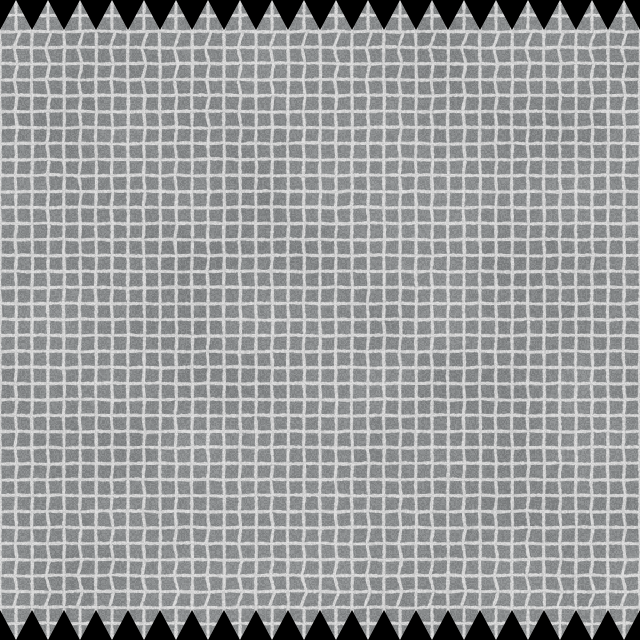
Give the GLSL for this pattern, as a WebGL 2 fragment shader.

```glsl
#version 300 es
precision highp float;
// Grey mosaic tiles in a light hand-drawn grout grid, with black sawtooth edges above and below.

uniform vec2 u_resolution;
out vec4 fragColor;

const float TILES = 40.0;
const float TEETH = 20.0;
const float TOOTH_HEIGHT = 0.047;
const float GROUT_HALF_WIDTH = 0.098;   // in tiles
const float POLE_ROWS = 2.0;            // rows beside the teeth with straight grout
const vec3 TILE_COLOR = vec3(0.53, 0.54, 0.545);
const vec3 GROUT_COLOR = vec3(0.83);

float hash(vec2 p) {
    vec3 q = fract(vec3(p.xyx) * 0.1031);
    q += dot(q, q.yzx + 33.33);
    return fract((q.x + q.y) * q.z);
}

float valueNoise(vec2 p) {
    vec2 cell = floor(p);
    vec2 f = fract(p);
    f = f * f * (3.0 - 2.0 * f);
    float low = mix(hash(cell), hash(cell + vec2(1.0, 0.0)), f.x);
    float high = mix(hash(cell + vec2(0.0, 1.0)), hash(cell + vec2(1.0)), f.x);
    return mix(low, high, f.y);
}

// Random shift of a grid corner, centred on zero.
float cornerJitter(vec2 corner, float amount) {
    return (hash(corner + 17.0) - 0.5) * amount;
}

// Sideways shift of a vertical line at a corner: odd columns zigzag more near the ends.
float zigzag(vec2 corner) {
    float rowsToEdge = max(min(corner.y, TILES - corner.y), POLE_ROWS);
    float side = corner.y < 0.5 * TILES ? -1.0 : 1.0;
    float alternate = 1.0 - 2.0 * mod(corner.y, 2.0);
    float oddColumn = mod(corner.x, 2.0);
    return side * alternate * oddColumn * 0.4 / rowsToEdge + cornerJitter(corner, 0.07);
}

// Distance to the nearest vertical grout line, bent between corners.
float verticalLine(vec2 p) {
    vec2 corner = vec2(round(p.x), floor(p.y));
    float bend = mix(zigzag(corner), zigzag(corner + vec2(0.0, 1.0)), fract(p.y));
    float inside = step(POLE_ROWS, min(p.y, TILES - p.y));
    return abs(p.x - corner.x - bend * inside);
}

// Distance to the nearest horizontal grout line.
float horizontalLine(vec2 p) {
    vec2 corner = vec2(floor(p.x), round(p.y));
    float bend = mix(cornerJitter(corner + 90.0, 0.08),
                     cornerJitter(corner + vec2(91.0, 90.0), 0.08), fract(p.x));
    return abs(p.y - corner.y - bend);
}

// Coverage of the triangular teeth, with tips pointing inwards.
float sawtooth(vec2 uv, float pixel) {
    float fromTip = abs(fract(uv.x * TEETH + 0.5) - 0.5);
    float height = TOOTH_HEIGHT * (1.0 - 2.0 * fromTip);
    float edge = min(uv.y, 1.0 - uv.y) - height;
    float slope = 2.0 * TOOTH_HEIGHT * TEETH;
    float d = edge / sqrt(1.0 + slope * slope);
    return 1.0 - smoothstep(-0.6 * pixel, 0.6 * pixel, d);
}

void main() {
    vec2 uv = gl_FragCoord.xy / u_resolution;
    float pixel = 1.0 / min(u_resolution.x, u_resolution.y);
    vec2 grid = uv * TILES;

    // Grout with a rough edge
    float roughness = (valueNoise(grid * 6.0) - 0.5) * 0.06;
    float d = min(verticalLine(grid), horizontalLine(grid - vec2(0.0, 0.03)));
    d += roughness - GROUT_HALF_WIDTH;
    float blur = 0.015 + 0.55 * pixel * TILES;
    float grout = 1.0 - smoothstep(-blur, blur, d);

    // Broad clouding, faint tone per tile, and fine grain
    float cloud = (valueNoise(uv * 10.0 + 5.0) - 0.5) * 0.05;
    float tone = (hash(floor(grid) + 40.0) - 0.5) * 0.015;
    float grain = (hash(floor(uv * 512.0)) - 0.5) * 0.095;
    vec3 tile = TILE_COLOR + cloud + tone;
    vec3 color = mix(tile, GROUT_COLOR + 0.4 * cloud, grout) + grain;

    // Black teeth on both edges
    color *= 1.0 - sawtooth(uv, pixel);
    fragColor = vec4(clamp(color, 0.0, 1.0), 1.0);
}
```
